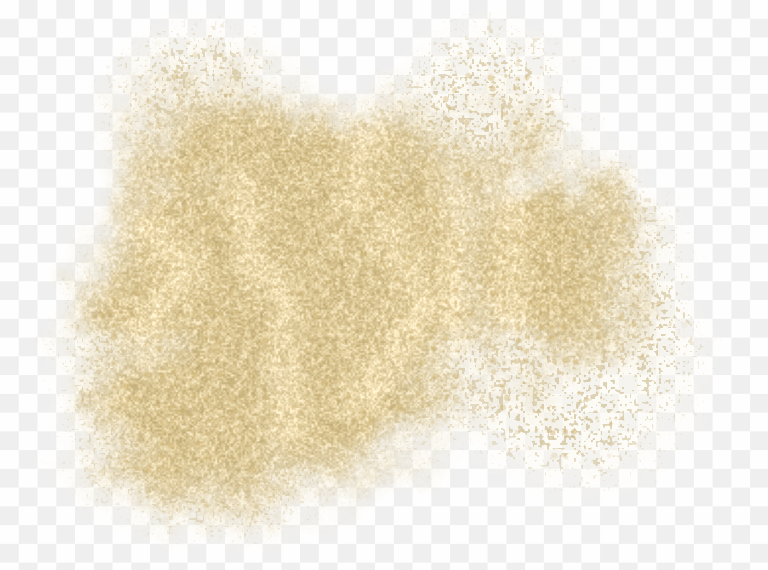
Write a Shadertoy shader that draws this texture.

```glsl
// Draws a drift of rippled golden sand with ragged, sparse edges over a pale checkerboard.

const float CELL = 0.0329;                    // checker square, in canvas heights
const vec3 SAND_LIGHT = vec3(0.945, 0.875, 0.705);
const vec3 SAND_DARK  = vec3(0.845, 0.765, 0.565);
const vec3 GRAIN_TAN  = vec3(0.76, 0.68, 0.47);
const vec3 PEBBLE     = vec3(0.81, 0.70, 0.44);

// Lobes: centre.xy, radius.xy
const vec4 OUTLINE[6] = vec4[6](
    vec4(0.36, 0.80, 0.19, 0.17), vec4(0.84, 0.79, 0.22, 0.17),
    vec4(1.00, 0.45, 0.25, 0.33), vec4(0.38, 0.26, 0.28, 0.22),
    vec4(0.57, 0.50, 0.42, 0.36), vec4(0.22, 0.36, 0.15, 0.20));
const vec4 CORE[6] = vec4[6](
    vec4(0.56, 0.55, 0.30, 0.28), vec4(0.28, 0.50, 0.12, 0.16),
    vec4(0.38, 0.30, 0.20, 0.17), vec4(0.94, 0.56, 0.16, 0.17),
    vec4(0.60, 0.30, 0.15, 0.14), vec4(0.36, 0.72, 0.12, 0.10));

// Pale ripple crests: start.xy, end.xy
const vec4 CRESTS[10] = vec4[10](
    vec4(0.26, 0.61, 0.31, 0.52), vec4(0.31, 0.52, 0.26, 0.39),
    vec4(0.43, 0.68, 0.42, 0.56), vec4(0.42, 0.56, 0.51, 0.46),
    vec4(0.51, 0.46, 0.51, 0.26), vec4(0.64, 0.79, 0.62, 0.65),
    vec4(0.68, 0.59, 0.75, 0.46), vec4(0.75, 0.46, 0.64, 0.30),
    vec4(0.91, 0.68, 0.90, 0.42), vec4(0.80, 0.65, 0.80, 0.37));

float hash(vec2 p) {
    vec3 q = fract(p.xyx * 0.1031);
    q += dot(q, q.yzx + 33.33);
    return fract((q.x + q.y) * q.z);
}

float noise(vec2 p) {
    vec2 i = floor(p), f = fract(p);
    f = f * f * (3.0 - 2.0 * f);
    return mix(mix(hash(i), hash(i + vec2(1, 0)), f.x),
               mix(hash(i + vec2(0, 1)), hash(i + vec2(1, 1)), f.x), f.y);
}

float fbm(vec2 p) {
    float sum = 0.0, amp = 0.5;
    for (int i = 0; i < 4; i++) {
        sum += amp * noise(p);
        p = p * 2.03 + 17.3;
        amp *= 0.5;
    }
    return sum;
}

float smoothMin(float a, float b, float k) {
    float h = max(k - abs(a - b), 0.0) / k;
    return min(a, b) - h * h * k * 0.25;
}

// Approximate depth inside the blended lobes, negative outside
float depthInside(vec2 p, vec4 lobes[6]) {
    float d = 1.0;
    for (int i = 0; i < 6; i++) {
        vec4 e = lobes[i];
        d = smoothMin(d, (length((p - e.xy) / e.zw) - 1.0) * min(e.z, e.w), 0.06);
    }
    return -d;
}

float crestLight(vec2 p, float width) {
    float light = 0.0;
    for (int i = 0; i < 10; i++) {
        vec2 a = CRESTS[i].xy, ba = CRESTS[i].zw - a, pa = p - a;
        float d = length(pa - ba * clamp(dot(pa, ba) / dot(ba, ba), 0.0, 1.0));
        light = max(light, exp(-d * d / (width * width)));
    }
    return light;
}

vec3 checker(vec2 p, float px) {
    vec2 wave = abs(fract(vec2(p.x, 1.0 - p.y) / CELL * 0.5 - 0.25) - 0.5) - 0.25;
    wave = clamp(wave * 4.0 * CELL / px, -1.0, 1.0);
    return vec3(mix(0.937, 0.998, 0.5 + 0.5 * wave.x * wave.y));
}

// Round stones, one possible per grid cell
float pebbles(vec2 p, float scale, float chance, float px) {
    vec2 g = p * scale, id = floor(g);
    vec2 centre = 0.3 + 0.4 * vec2(hash(id + 5.1), hash(id + 91.7));
    float radius = mix(0.09, 0.27, hash(id + 43.2));
    float d = length(fract(g) - centre) - radius + 0.12 * (noise(g * 5.0) - 0.5);
    float edge = px * scale;
    return step(hash(id + 7.9), chance) * (1.0 - smoothstep(-edge, edge, d));
}

void mainImage(out vec4 fragColor, in vec2 fragCoord) {
    float px = 1.0 / iResolution.y;
    vec2 p = fragCoord * px;
    float ragged = fbm(p * 13.0) - 0.47;

    // Coverage: thin dusting around a dense core
    float outer = depthInside(p, OUTLINE) + 0.09 * ragged;
    float dust = smoothstep(-0.03, 0.10, outer);
    float core = smoothstep(-0.11, 0.09, depthInside(p, CORE) + 0.16 * ragged) * dust;

    // Body colour shaped by ripples
    vec2 warped = p + 0.035 * (vec2(noise(p * 9.0), noise(p * 9.0 + 31.0)) - 0.5);
    float tone = 0.22 + 0.72 * crestLight(warped, 0.034) + 0.45 * ragged;
    vec3 sand = mix(SAND_DARK, SAND_LIGHT, clamp(tone, 0.0, 1.0));

    // Fine grit, on two scales
    float grit = 0.6 * noise(p * 290.0) + 0.4 * noise(p * 155.0 + 8.0);
    sand += (grit - 0.5) * vec3(0.27, 0.29, 0.34);

    vec3 color = checker(p, px);
    color = mix(color, vec3(0.985, 0.972, 0.935), 0.58 * dust);
    float cover = core * clamp(0.86 + 0.9 * (0.48 - grit) + 0.3 * core, 0.0, 1.0);
    color = mix(color, sand, cover);

    // Loose grains grow sparse toward the rim
    float limit = mix(0.86, 0.63, dust);
    float loose = smoothstep(limit, limit + 0.13, noise(p * 235.0 + 60.0));
    color = mix(color, GRAIN_TAN, loose * dust * mix(0.52, 0.22, core));

    // Clustered larger stones
    float cluster = smoothstep(0.42, 0.65, noise(p * 6.0 + 3.0));
    float stones = max(pebbles(p, 48.0, 0.10 + 0.32 * cluster, px),
                       pebbles(p + 0.37, 92.0, 0.22, px));
    color = mix(color, PEBBLE, 0.48 * stones * smoothstep(0.02, 0.12, outer));

    fragColor = vec4(clamp(color, 0.0, 1.0), 1.0);
}
```
